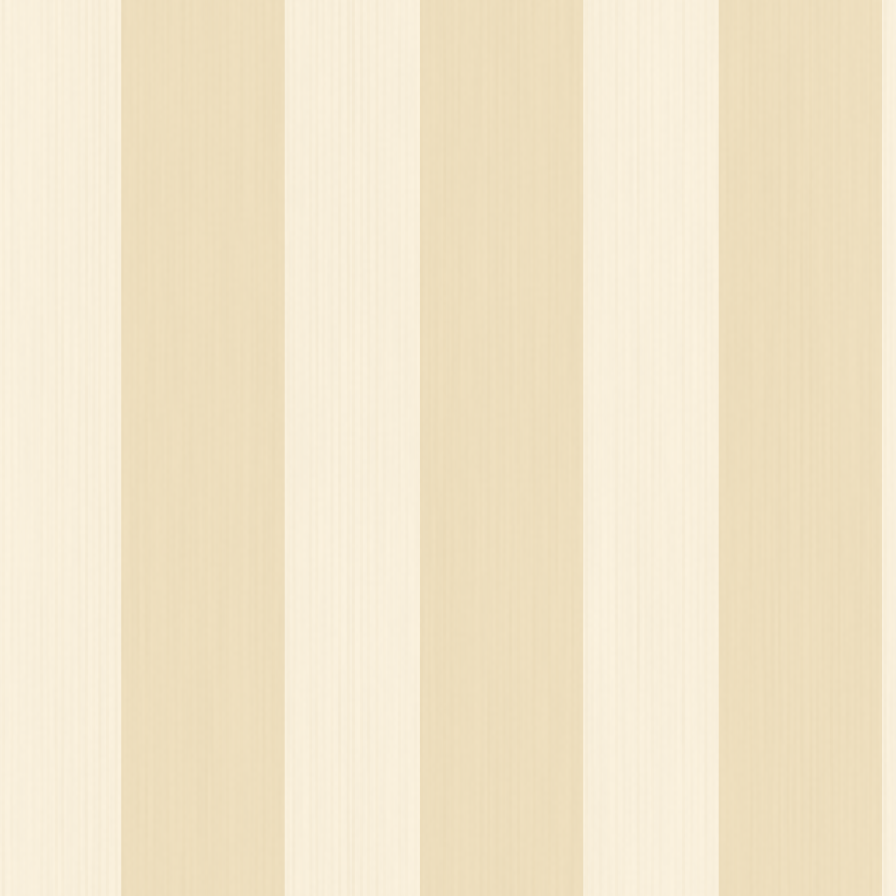
Reproduce this pattern procedurally as a WebGL 2 fragment shader.

```glsl
#version 300 es
precision highp float;
// Three broad vertical stripes of warm beige on cream, with soft woven threads.
// Stripe edges come from a distance function; the threads are fine lines and
// stretched value noise whose lattice wraps, so the tile has no seam.

uniform vec2 u_resolution;
out vec4 fragColor;

const float STRIPES = 3.0;            // repeats across the canvas
const float BAND_CENTRE = 0.6797;     // within one repeat
const float BAND_HALF_WIDTH = 0.2734;
const vec3 CREAM = vec3(0.972, 0.935, 0.855);
const vec3 BEIGE = vec3(0.929, 0.868, 0.738);
const vec3 THREAD_TINT = vec3(0.7, 1.0, 1.6);  // threads darken blue the most

const float THREADS = 120.0;          // ribs across the canvas
const float THREAD_HALF_WIDTH = 0.2;  // in rib spacings
const float CREAM_THREAD = 0.021;
const float BEIGE_THREAD = 0.010;
const vec2 FIBRE_CELLS = vec2(330.0, 10.0);
const vec2 GRAIN_CELLS = vec2(256.0, 192.0);
const vec2 SHADE_CELLS = vec2(18.0, 3.0);
const float FIBRE_AMOUNT = 0.012;
const float GRAIN_AMOUNT = 0.007;
const float SHADE_AMOUNT = 0.006;

float hash(vec2 p) {
    return fract(sin(dot(p, vec2(12.9898, 78.233))) * 43758.5453);
}

// Value noise over the unit tile, with a lattice that wraps.
float wrapNoise(vec2 uv, vec2 cells, float seed) {
    vec2 p = uv * cells;
    vec2 i = floor(p);
    vec2 f = p - i;
    f = f * f * (3.0 - 2.0 * f);
    vec2 a = mod(i, cells);
    vec2 b = mod(i + 1.0, cells);
    float low = mix(hash(a + seed), hash(vec2(b.x, a.y) + seed), f.x);
    float high = mix(hash(vec2(a.x, b.y) + seed), hash(b + seed), f.x);
    return mix(low, high, f.y);
}

// Coverage of the beige bands, smoothed over one pixel.
float bandMask(float x, float pixel) {
    float offset = fract(x * STRIPES - BAND_CENTRE + 0.5) - 0.5;
    float edge = (abs(offset) - BAND_HALF_WIDTH) / STRIPES;
    return 1.0 - smoothstep(-0.5 * pixel, 0.5 * pixel, edge);
}

// Thin vertical ribs, each with its own place and strength.
float threadLines(vec2 uv, float pixel) {
    float rib = uv.x * THREADS;
    float id = mod(floor(rib), THREADS);
    float jitter = 0.3 * (hash(vec2(id, 3.0)) - 0.5);
    float dist = abs(fract(rib) - 0.5 - jitter);
    float soft = max(pixel * THREADS, 0.12);
    float line = 1.0 - smoothstep(THREAD_HALF_WIDTH - 0.5 * soft,
                                  THREAD_HALF_WIDTH + 0.5 * soft, dist);
    float fade = 0.6 + 0.4 * wrapNoise(uv, vec2(THREADS, 16.0), 17.0);
    return line * fade * (0.25 + 0.75 * hash(vec2(id, 9.0)));
}

void main() {
    vec2 uv = gl_FragCoord.xy / u_resolution;
    float pixel = 1.0 / u_resolution.x;

    // Base stripes
    float band = bandMask(uv.x, pixel);
    vec3 colour = mix(CREAM, BEIGE, band);

    // Woven ribs, stronger on the cream
    float thread = threadLines(uv, pixel) - 0.22;
    colour -= THREAD_TINT * thread * mix(CREAM_THREAD, BEIGE_THREAD, band);

    // Fibres, grain and slow changes of shade
    float fibre = wrapNoise(uv, FIBRE_CELLS, 31.0) - 0.5;
    float grain = wrapNoise(uv, GRAIN_CELLS, 53.0) - 0.5;
    float shade = wrapNoise(uv, SHADE_CELLS, 71.0) - 0.5;
    colour += fibre * FIBRE_AMOUNT + grain * GRAIN_AMOUNT;
    colour += shade * SHADE_AMOUNT * THREAD_TINT;

    fragColor = vec4(clamp(colour, 0.0, 1.0), 1.0);
}
```
